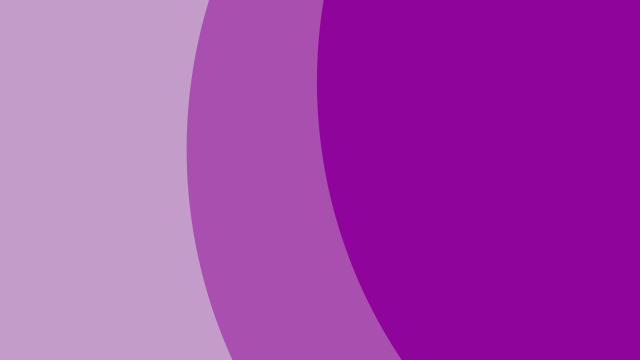
A Shadertoy shader for this background:

```glsl
const vec3 PALE_LILAC = vec3(0.77, 0.61, 0.79);
const vec3 ORCHID = vec3(0.66, 0.31, 0.69);
const vec3 DEEP_PURPLE = vec3(0.56, 0.02, 0.61);

// Discs in units of canvas height: centre x, centre y, radius
const vec3 OUTER_DISC = vec3(1.927, 0.5852, 1.4086);
const vec3 INNER_DISC = vec3(2.267, 0.7731, 1.3866);

// Antialiased coverage of a disc, with an edge one pixel wide
float discCoverage(vec2 point, vec3 disc, float pixel) {
    float dist = length(point - disc.xy) - disc.z;
    return clamp(0.5 - dist / pixel, 0.0, 1.0);
}

void mainImage(out vec4 fragColor, in vec2 fragCoord) {
    float pixel = 1.0 / iResolution.y;
    vec2 point = fragCoord * pixel;

    // Layers from back to front
    vec3 color = PALE_LILAC;
    color = mix(color, ORCHID, discCoverage(point, OUTER_DISC, pixel));
    color = mix(color, DEEP_PURPLE, discCoverage(point, INNER_DISC, pixel));

    fragColor = vec4(color, 1.0);
}
```
